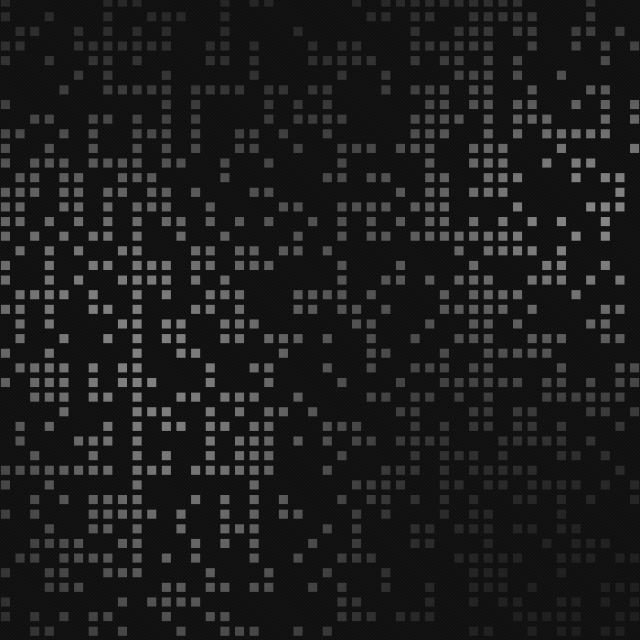
This pattern is drawn by a WebGL 1 fragment shader. Its source:

```glsl
precision highp float;
// Small grey squares scattered on a regular grid over a near-black diagonal weave.
// Each column has its own fill density; three soft pools of light set the
// brightness of the squares, which sink into darkness between them.

uniform vec2 u_resolution;

float hash(vec2 p) {
  p = fract(p * vec2(0.1031, 0.1137));
  p += dot(p, p.yx + 33.33);
  return fract((p.x + p.y) * p.x * 17.3);
}

// Gaussian pool of light; falloff is given separately for each axis.
float pool(vec2 uv, vec2 center, vec2 falloff) {
  vec2 d = uv - center;
  return exp(-dot(d * d, falloff));
}

float lightField(vec2 uv) {
  return 0.12
    + 0.40 * pool(uv, vec2(0.93, 0.66), vec2(8.0, 14.0))
    + 0.28 * pool(uv, vec2(0.30, 0.25), vec2(14.0, 8.0))
    + 0.28 * pool(uv, vec2(0.08, 0.58), vec2(8.0, 12.0));
}

// Most columns are sparse, a few are almost solid.
float isLit(vec2 cell) {
  float columnHash = hash(vec2(cell.x + 3.0, 71.0));
  float density = 0.32 + 0.52 * columnHash * columnHash * columnHash;
  return step(hash(cell + vec2(19.0, 47.0)), density);
}

void main() {
  vec2 uv = gl_FragCoord.xy / u_resolution;
  float cells = 43.74;

  // Fine diagonal weave
  float weave = sin(6.28318 * 170.667 * (uv.x + uv.y));
  float shade = 0.068 + 0.014 * weave;

  // Grid of squares, offset so that the edge cells are cropped
  vec2 grid = uv * cells + vec2(0.13, -0.098);
  vec2 cell = floor(grid);
  vec2 offset = abs(fract(grid) - 0.5);
  float pixel = cells / min(u_resolution.x, u_resolution.y);
  vec2 inside = clamp((0.31 - offset) / pixel + 0.5, 0.0, 1.0);
  float square = inside.x * inside.y * isLit(cell);

  shade = mix(shade, lightField(uv), square);
  gl_FragColor = vec4(vec3(shade), 1.0);
}
```
